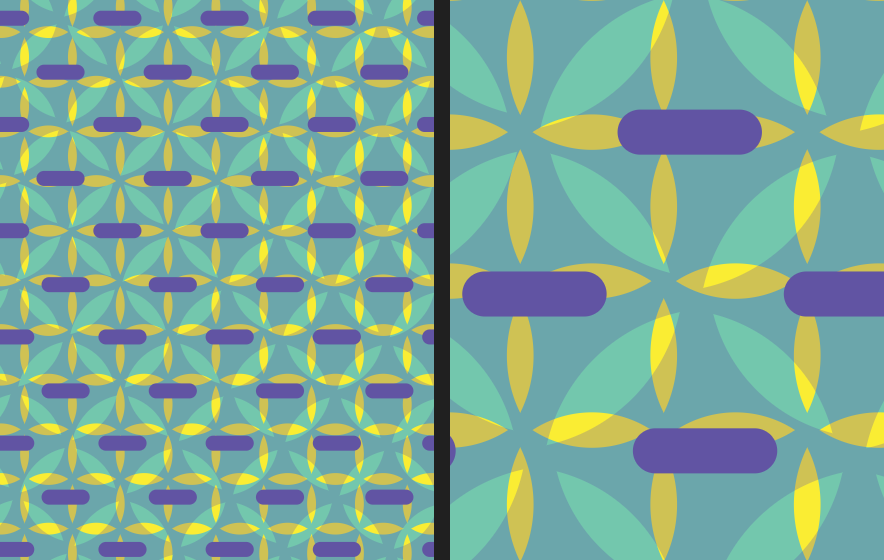
Left, the full canvas; right, a detail of the centre.
A Shadertoy shader for this pattern:

```glsl
// Two leaf lattices of slightly different pitch drift across each other on teal:
// upright yellow leaves and diagonal green ones, bright yellow where they cross.
// Staggered violet pills lie on top. Every shape is a signed distance, antialiased.

// Lengths are in design units: the canvas is CANVAS_H units high, y runs down.
const float CANVAS_H = 768.0;

const vec3 TEAL   = vec3(0.42, 0.65, 0.67);
const vec3 GREEN  = vec3(0.45, 0.78, 0.68);
const vec3 OCHRE  = vec3(0.81, 0.76, 0.33);
const vec3 BRIGHT = vec3(0.98, 0.93, 0.20);
const vec3 VIOLET = vec3(0.38, 0.33, 0.64);

// Yellow lattice: leaves on the edges of a rectangular grid
const vec2 GRID_PITCH  = vec2(65.6, 68.1);
const vec2 GRID_ORIGIN = vec2(33.7, 44.0);
const vec2 FLAT_LEAF   = vec2(27.2, 8.1);   // half length, half width
const vec2 TALL_LEAF   = vec2(26.2, 6.1);

// Green lattice: slightly sheared, leaning left and right in a checkerboard
const mat2 LEAN_AXES   = mat2(73.0, 0.7, 1.4, 72.6);
const vec2 LEAN_ORIGIN = vec2(47.0, 61.0);
const vec2 RISING_LEAF = vec2(43.0, 12.6);
const vec2 FALLING_LEAF = vec2(38.5, 10.6);
const float RISING_DROP = 3.0;

// Pills: staggered rows, the lower half moved sideways, outer columns off pitch
const vec2 PILL_HALF   = vec2(33.0, 10.3);
const vec2 PILL_PITCH  = vec2(147.0, 145.7);
const vec2 PILL_ORIGIN = vec2(14.0, 25.0);
const vec2 PILL_STAGGER = vec2(69.0, 74.0);
const float PILL_SHIFT_Y = 350.0;
const float PILL_SHIFT   = 7.0;

// Lens of two arcs, pointed at both ends of the x axis
float leafDistance(vec2 p, vec2 halfSize) {
    float a = halfSize.x, b = halfSize.y;
    float radius = (a * a + b * b) / (2.0 * b);
    return length(vec2(p.x, abs(p.y) + radius - b)) - radius;
}

float pillDistance(vec2 p) {
    p.x = max(abs(p.x) - PILL_HALF.x + PILL_HALF.y, 0.0);
    return length(p) - PILL_HALF.y;
}

// Offset from the nearest point of a rectangular grid
vec2 gridOffset(vec2 p, vec2 pitch) {
    return p - pitch * floor(p / pitch + 0.5);
}

float uprightLeaves(vec2 p) {
    vec2 q = p - GRID_ORIGIN;
    vec2 flatAt = gridOffset(q - vec2(0.5, 0.0) * GRID_PITCH, GRID_PITCH);
    vec2 tallAt = gridOffset(q - vec2(0.0, 0.5) * GRID_PITCH, GRID_PITCH);
    return min(leafDistance(flatAt, FLAT_LEAF), leafDistance(tallAt.yx, TALL_LEAF));
}

float leaningLeaves(vec2 p) {
    vec2 q = p - LEAN_ORIGIN;
    vec2 cell = floor(inverse(LEAN_AXES) * q + 0.5);
    q -= LEAN_AXES * cell;
    bool rising = mod(cell.x + cell.y, 2.0) < 0.5;
    if (rising) q.y -= RISING_DROP;
    vec2 turned = vec2(q.x - q.y, q.x + q.y) * sqrt(0.5);
    return rising ? leafDistance(turned, RISING_LEAF)
                  : leafDistance(turned.yx, FALLING_LEAF);
}

float pills(vec2 p) {
    float d = CANVAS_H;
    for (int stagger = 0; stagger < 2; stagger++) {
        vec2 start = PILL_ORIGIN + float(stagger) * PILL_STAGGER;
        float row = floor((p.y - start.y) / PILL_PITCH.y + 0.5);
        float y = start.y + row * PILL_PITCH.y;
        for (int column = 0; column < 5; column++) {
            float x = start.x + float(column) * PILL_PITCH.x;
            x += x < 50.0 ? -7.0 : x > 500.0 ? 3.0 : 0.0;   // outer columns
            if (y > PILL_SHIFT_Y) x += PILL_SHIFT;
            d = min(d, pillDistance(p - vec2(x, y)));
        }
    }
    return d;
}

void mainImage(out vec4 fragColor, in vec2 fragCoord) {
    float pixel = CANVAS_H / iResolution.y;
    vec2 p = vec2(fragCoord.x, iResolution.y - fragCoord.y) * pixel;

    // Coverage of each layer, softened over one pixel
    vec3 d = vec3(uprightLeaves(p), leaningLeaves(p), pills(p));
    vec3 cover = clamp(0.5 - d / pixel, 0.0, 1.0);

    vec3 under = mix(TEAL, OCHRE, cover.x);
    vec3 over = mix(GREEN, BRIGHT, cover.x);
    vec3 color = mix(under, over, cover.y);
    fragColor = vec4(mix(color, VIOLET, cover.z), 1.0);
}
```
